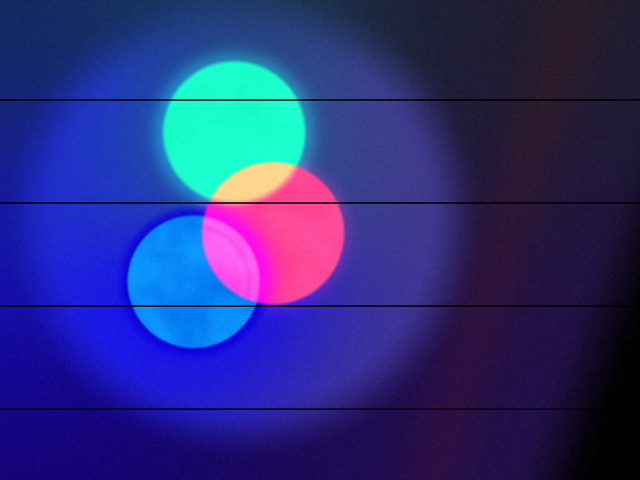
Write a WebGL 1 fragment shader that draws this background.

```glsl
precision highp float;
uniform vec2 u_resolution;

#define GREEN_POS vec2(0.488, 0.724)
#define PINK_POS vec2(0.569, 0.514)
#define BLUE_POS vec2(0.404, 0.413)
#define HALO_POS vec2(0.505, 0.545)
#define DISC_RADIUS 0.148
#define BLUE_RADIUS 0.138
#define HALO_RADIUS 0.445
#define LINE_START 0.1476
#define LINE_STEP 0.2147
#define LINE_HALF 0.0017
#define GRAIN 0.025

float hash(vec2 p) {
  p = fract(p * vec2(0.1031, 0.1137));
  p += dot(p, p.yx + 33.33);
  return fract((p.x + p.y) * p.x * 7.31);
}

float disc(float dist, float radius, float soft) {
  return 1.0 - smoothstep(radius - soft, radius + soft, dist);
}

float bell(float x, float width) {
  return exp(-x * x / (width * width));
}

// Layered sines, warped so that the discs look cloudy
float mottle(vec2 p) {
  float sum = 0.0;
  float amp = 0.5;
  for (int i = 0; i < 4; i++) {
    p = mat2(0.8, 0.6, -0.6, 0.8) * p * 1.7 + 1.3;
    sum += amp * sin(p.x + 1.5 * sin(p.y));
    amp *= 0.6;
  }
  return sum;
}

// Dim room: corner gradient, reddish streak and black lower right corner
vec3 backdrop(vec2 p) {
  float rise = smoothstep(0.15, 1.0, p.y);
  vec3 left = mix(vec3(0.08, 0.01, 0.42), vec3(0.08, 0.15, 0.36), rise);
  vec3 right = mix(vec3(0.13, 0.06, 0.28), vec3(0.12, 0.11, 0.19), rise);
  vec3 color = mix(left, right, smoothstep(0.1, 1.1, p.x));
  color += vec3(0.0, 0.02, 0.25) * bell(length(p - vec2(0.0, 0.45)), 0.35);
  color += vec3(0.0, 0.08, 0.04) * bell(length(p - vec2(0.5, 1.0)), 0.3);
  color += vec3(0.05, 0.0, -0.03) * bell(p.x - 0.897 - 0.31 * p.y, 0.07);
  return color * (1.0 - smoothstep(-0.15, 0.03, p.x - 0.345 * p.y - 1.21));
}

// Wide halo, tinted by the three lights
vec3 addHalo(vec3 color, vec2 p, float greenDist, float blueDist) {
  vec3 halo = mix(vec3(0.13, 0.18, 0.83), vec3(0.27, 0.23, 0.58),
                  smoothstep(0.15, 0.75, p.x));
  halo = mix(halo, vec3(0.10, 0.40, 0.58), 0.75 * bell(greenDist, 0.25));
  halo = mix(halo, vec3(0.12, 0.25, 0.42), 0.6 * smoothstep(0.78, 1.0, p.y));
  float lower = 1.0 - smoothstep(0.3, 0.65, p.y);
  halo = mix(halo, vec3(0.08, 0.04, 1.0), lower * bell(blueDist, 0.29));
  float mask = disc(length(p - HALO_POS), HALO_RADIUS, 0.065);
  return mix(color, halo, 0.92 * mask);
}

void main() {
  vec2 p = gl_FragCoord.xy / u_resolution.y;
  float greenDist = length(p - GREEN_POS);
  float pinkDist = length(p - PINK_POS);
  float blueDist = length(p - BLUE_POS);
  float cloud = mottle(p * 14.0);

  vec3 color = addHalo(backdrop(p), p, greenDist, blueDist);
  color += vec3(0.0, 0.22, 0.14) * bell(max(greenDist - DISC_RADIUS, 0.0), 0.025);
  color += vec3(0.15, 0.0, 0.05) * bell(max(pinkDist - DISC_RADIUS, 0.0), 0.02);

  // Green and blue discs, the blue one with a deep rim
  float greenMask = disc(greenDist, DISC_RADIUS, 0.006);
  float blueMask = disc(blueDist, BLUE_RADIUS, 0.004);
  color = mix(color, vec3(0.10, 1.0, 0.80) + 0.02 * cloud, greenMask);
  color = mix(color, vec3(0.04, 0.0, 0.86), 0.85 * disc(blueDist, 0.153, 0.014));
  vec3 blue = vec3(0.03, 0.53, 0.97) + vec3(0.02, 0.07, 0.03) * cloud;
  color = mix(color, blue, blueMask);

  // Pink disc with its two overlaps
  vec3 pink = vec3(1.0, 0.28, 0.59) + vec3(0.0, 0.03, 0.03) * cloud;
  float rim = bell(max(blueDist - BLUE_RADIUS, 0.0), 0.035);
  pink = mix(pink, vec3(1.0, 0.04, 0.93), rim);
  float rings = 0.03 * sin(blueDist * 260.0) * smoothstep(0.07, 0.13, blueDist);
  vec3 violet = vec3(1.0, 0.34, 0.93) + vec3(0.0, 0.06, 0.02) * cloud + rings;
  pink = mix(pink, violet, blueMask);
  pink = mix(pink, vec3(1.0, 0.84, 0.56), disc(greenDist, DISC_RADIUS, 0.012));
  color = mix(color, pink, disc(pinkDist, DISC_RADIUS, 0.005));

  color += GRAIN * (hash(floor(p * 384.0)) - 0.5);

  // Thin dark lines with a faint light lower edge
  float offset = mod(p.y - LINE_START + 0.5 * LINE_STEP, LINE_STEP) - 0.5 * LINE_STEP;
  float smoothing = 0.7 / u_resolution.y;
  color += 0.05 * bell(offset + 0.004, 0.002) * color;
  color *= 1.0 - 0.96 * disc(abs(offset), LINE_HALF, smoothing);

  gl_FragColor = vec4(clamp(color, 0.0, 1.0), 1.0);
}
```
